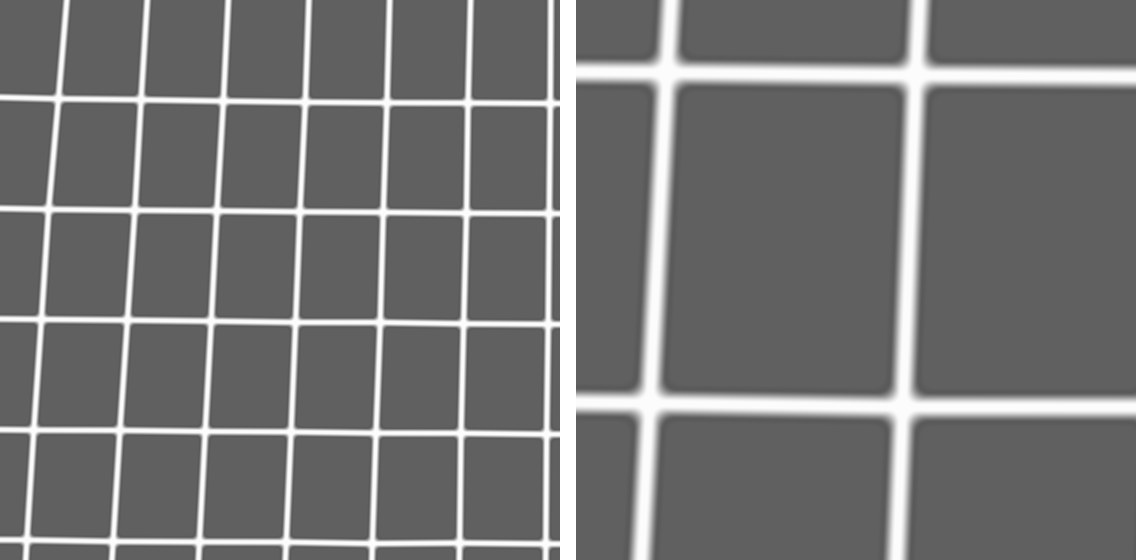
Left: the whole. Right: its middle third, enlarged.
This pattern is drawn by a WebGL 2 fragment shader. Its source:

```glsl
#version 300 es
precision highp float;

uniform vec2 u_resolution;
out vec4 fragColor;

const vec3 CELL_GRAY = vec3(0.376);
const vec3 LINE_WHITE = vec3(0.99);
const float LINE_CORE = 0.0012;
const float LINE_EDGE = 0.0089;
const float CORNER_ROUNDING = 0.008;
const float JITTER = 0.0011;

vec2 hash2(vec2 p) {
    vec3 q = fract(vec3(p.xyx) * vec3(0.1031, 0.1030, 0.0973));
    q += dot(q, q.yzx + 33.33);
    return fract((q.xx + q.yz) * q.zy);
}

// Column lines lean right and converge toward the top: (offset, spacing).
vec2 columnSpan(float y) {
    return mix(vec2(0.0456, 0.1547), vec2(0.1200, 0.1441), y);
}

// Row lines sink slightly toward the right: (offset, spacing).
vec2 rowSpan(float x) {
    float sink = x * (1.5 - 0.5 * x);
    return mix(vec2(0.0352, 0.1976), vec2(0.0286, 0.1966), sink);
}

// Grid crossing with a small irregular offset.
vec2 crossing(vec2 id) {
    vec2 row = rowSpan(0.5);
    float y = row.x + row.y * id.y;
    vec2 column = columnSpan(y);
    float bow = 0.017 * max(1.0 - id.x, 0.0) * y * (1.0 - y);
    float x = column.x + column.y * id.x - bow;
    row = rowSpan(x);
    vec2 wobble = (hash2(id + 17.0) * 2.0 - 1.0) * JITTER;
    return vec2(x, row.x + row.y * id.y) + wobble;
}

float segmentDistance(vec2 p, vec2 a, vec2 b) {
    vec2 ab = b - a;
    float t = clamp(dot(p - a, ab) / dot(ab, ab), 0.0, 1.0);
    return length(p - a - ab * t);
}

float smoothMin(float a, float b, float k) {
    float h = max(k - abs(a - b), 0.0) / k;
    return min(a, b) - 0.25 * k * h * h;
}

float gridDistance(vec2 p) {
    vec2 column = columnSpan(p.y);
    vec2 row = rowSpan(p.x);
    vec2 cell = floor((p - vec2(column.x, row.x)) / vec2(column.y, row.y));
    float across = 1.0;
    float upright = 1.0;
    for (int j = -1; j <= 1; j++) {
        for (int i = -1; i <= 1; i++) {
            vec2 id = cell + vec2(i, j);
            vec2 node = crossing(id);
            across = min(across, segmentDistance(p, node, crossing(id + vec2(1, 0))));
            upright = min(upright, segmentDistance(p, node, crossing(id + vec2(0, 1))));
        }
    }
    return smoothMin(across, upright, CORNER_ROUNDING);
}

void main() {
    vec2 uv = gl_FragCoord.xy / u_resolution;
    float pixel = 1.0 / min(u_resolution.x, u_resolution.y);
    float d = gridDistance(uv);

    // Soft white lines over flat cells with a faint dark rim.
    float edge = max(LINE_EDGE, LINE_CORE + 1.5 * pixel);
    float line = 1.0 - smoothstep(LINE_CORE, edge, d);
    float rim = 1.0 - smoothstep(0.0, 0.003, abs(d - edge));
    vec3 color = mix(CELL_GRAY - 0.025 * rim, LINE_WHITE, line);
    fragColor = vec4(color, 1.0);
}
```
